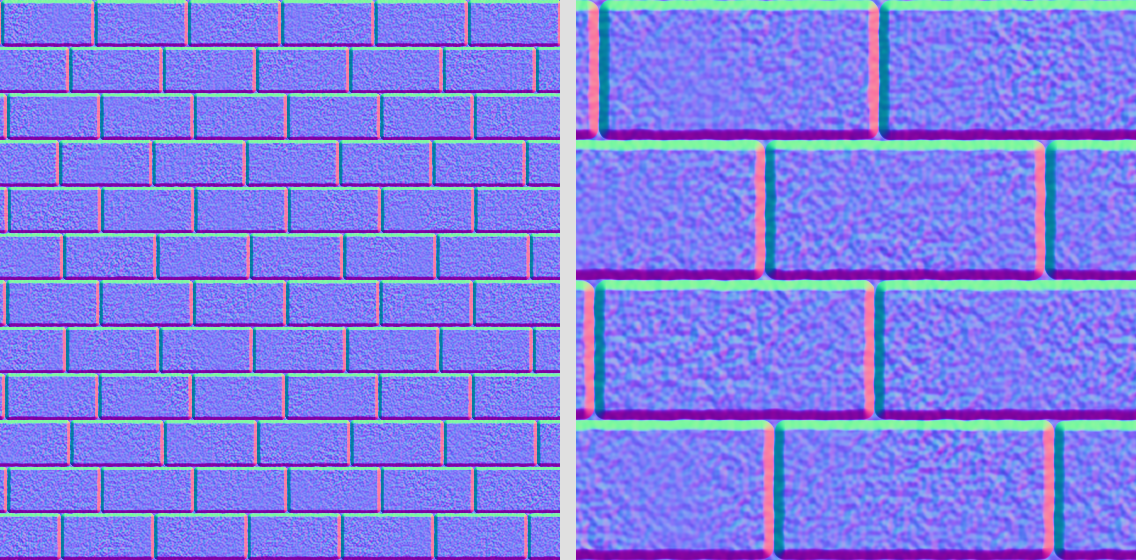
Left: the whole. Right: its middle third, enlarged.
Give the GLSL for this texture map, as a Shadertoy shader.

```glsl
vec2 latticeGradient(vec2 cell, float period) {
    vec3 h = fract(mod(cell, period).xyx * vec3(0.1031, 0.1030, 0.0973));
    h += dot(h, h.yzx + 33.33);
    float angle = 6.2832 * fract((h.x + h.y) * h.z);
    return vec2(cos(angle), sin(angle));
}

// Gradient noise on the unit square, wrapping after a whole number of cells
float wrappedNoise(vec2 uv, float period) {
    vec2 p = uv * period;
    vec2 cell = floor(p), f = p - cell;
    vec2 u = f * f * f * (f * (f * 6.0 - 15.0) + 10.0);
    float a = dot(latticeGradient(cell, period), f);
    float b = dot(latticeGradient(cell + vec2(1, 0), period), f - vec2(1, 0));
    float c = dot(latticeGradient(cell + vec2(0, 1), period), f - vec2(0, 1));
    float d = dot(latticeGradient(cell + vec2(1, 1), period), f - vec2(1, 1));
    return mix(mix(a, b, u.x), mix(c, d, u.x), u.y);
}

// Grain height, each octave scaled to a similar slope
float grainHeight(vec2 uv) {
    return 0.15 * wrappedNoise(uv, 110.0) / 110.0
         + 0.24 * wrappedNoise(uv, 230.0) / 230.0;
}

vec2 grainSlope(vec2 uv) {
    float e = 0.0015;
    float h = grainHeight(uv);
    return vec2(h - grainHeight(uv + vec2(e, 0)),
                h - grainHeight(uv + vec2(0, e))) / e;
}

// Position from the brick centre; a brick is 2 wide and 1 high
vec2 brickPosition(vec2 uv) {
    // Joint offset of each course, bottom to top
    const float courseShift[12] = float[12](
        0.652, 0.078, 0.754, 0.055, 0.707, 0.066,
        0.676, 0.082, 0.633, 0.074, 0.742, 0.012);
    int course = int(floor(uv.y * 12.0)) % 12;
    return vec2(2.0 * fract(uv.x * 6.0 - courseShift[course]) - 1.0,
                fract(uv.y * 12.0) - 0.5);
}

// Outward slope of the rounded rim, flat on the face and in the joint
vec2 rimSlope(vec2 p, float pixel) {
    float rim = 0.085;
    vec2 inset = max(abs(p) - vec2(1.0, 0.5) + rim, 0.0);
    float reach = length(inset);
    float joint = max(0.016, 0.7 * pixel);
    float steepness = smoothstep(0.0, 0.045, reach)
                    * (1.0 - smoothstep(rim - joint, rim + 0.004, reach));
    return 3.2 * steepness * sign(p) * inset / max(reach, 1e-4);
}

void mainImage(out vec4 fragColor, in vec2 fragCoord) {
    vec2 uv = fragCoord / iResolution.xy;

    // Brick rims with slightly uneven edges
    vec2 p = brickPosition(uv);
    p += 0.012 * vec2(wrappedNoise(uv, 90.0), wrappedNoise(uv.yx, 84.0));
    vec2 slope = rimSlope(p, 12.0 / iResolution.y);

    // Grain, rougher in some patches
    float roughness = 1.0 + 0.9 * wrappedNoise(uv, 14.0);
    slope += roughness * grainSlope(uv);

    vec3 normal = normalize(vec3(slope, 1.0));
    fragColor = vec4(0.5 + 0.5 * normal - vec3(0.0, 0.008, 0.025), 1.0);
}
```
